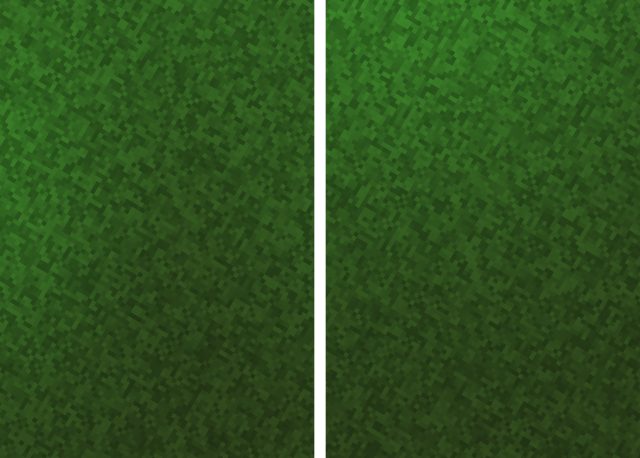
A WebGL 1 fragment shader for this texture:

```glsl
precision highp float;

// Two green panels of tilted pixel-like cells, split by a white vertical bar.
// Soft glows set the base green of each panel; hashed cells on a rotated grid
// vary its brightness, and supersampling smooths every edge.

uniform vec2 u_resolution;

const vec3 DARK_GREEN = vec3(0.160, 0.243, 0.095);
const vec3 BRIGHT_GREEN = vec3(0.195, 0.440, 0.135);
const vec3 BAR_WHITE = vec3(1.0);
const float BAR_HALF_WIDTH = 0.0091;
const float CELLS_PER_HEIGHT = 105.0;
const float GRID_TILT = 0.53;
const float GRAIN_CONTRAST = 0.40;
const int SAMPLES = 3;

float hash(vec2 p) {
  vec3 q = fract(vec3(p.xyx) * 0.1031);
  q += dot(q, q.yzx + 33.33);
  return fract((q.x + q.y) * q.z);
}

vec2 rotate(vec2 p, float angle) {
  float c = cos(angle);
  float s = sin(angle);
  return vec2(c * p.x - s * p.y, s * p.x + c * p.y);
}

// Soft elliptical spot of light
float glow(vec2 p, vec2 center, vec2 size) {
  vec2 d = (p - center) / size;
  return exp(-dot(d, d));
}

// Some cells borrow a neighbour's tone, giving short dashes along both axes
float cellTone(vec2 cell) {
  float pick = hash(cell + 311.0);
  vec2 neighbour = vec2(step(0.72, pick), step(pick, 0.28));
  return hash(cell + neighbour + 57.0);
}

float leftLight(vec2 p) {
  float top = 0.65 * glow(p, vec2(0.5, 1.1), vec2(1.5, 0.5));
  float left = 0.62 * glow(p, vec2(0.0, 0.55), vec2(0.35, 0.40));
  float right = 0.20 * glow(p, vec2(1.0, 0.55), vec2(0.30, 0.30));
  return top + left + right;
}

float rightLight(vec2 p) {
  return glow(p, vec2(0.25, 1.03), vec2(1.0, 0.53));
}

vec3 panelColor(vec2 uv, float aspect) {
  // Panel coordinates run from 0 to 1 on each side of the bar
  float panelWidth = 0.5 - BAR_HALF_WIDTH;
  float side = step(0.5, uv.x);
  vec2 p = vec2((uv.x - side * (1.0 - panelWidth)) / panelWidth, uv.y);
  float light = clamp(mix(leftLight(p), rightLight(p), side), 0.0, 1.0);

  // Each panel has its own patch of the tilted grid
  vec2 grid = rotate(vec2(uv.x * aspect, uv.y), GRID_TILT) * CELLS_PER_HEIGHT;
  float tone = cellTone(floor(grid) + 400.0 + side * 173.0);
  float grain = 1.0 + GRAIN_CONTRAST * (tone - 0.5);
  return mix(DARK_GREEN, BRIGHT_GREEN, light) * grain;
}

vec3 scene(vec2 uv, float aspect) {
  float bar = step(abs(uv.x - 0.5), BAR_HALF_WIDTH);
  return mix(panelColor(uv, aspect), BAR_WHITE, bar);
}

void main() {
  float aspect = u_resolution.x / u_resolution.y;
  vec3 sum = vec3(0.0);
  for (int i = 0; i < SAMPLES; i++) {
    for (int j = 0; j < SAMPLES; j++) {
      vec2 offset = (vec2(float(i), float(j)) + 0.5) / float(SAMPLES) - 0.5;
      sum += scene((gl_FragCoord.xy + offset) / u_resolution, aspect);
    }
  }
  gl_FragColor = vec4(sum / float(SAMPLES * SAMPLES), 1.0);
}
```
